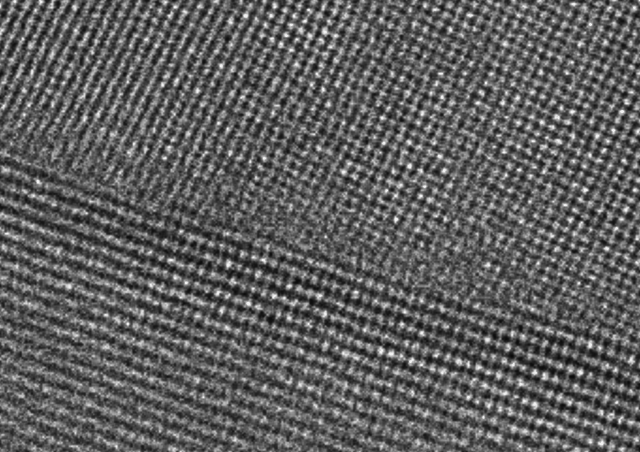
Give the GLSL for this pattern, as a WebGL 1 fragment shader.

```glsl
precision highp float;

// Two crystal grains at atomic resolution, meeting along a sloping boundary.
// Each grain is a pair of crossed cosine fringes with wobble and uneven dots;
// soft speckle is added and a gentle tone curve lifts the highlights.

uniform vec2 u_resolution;

const float TAU = 6.2831853;

float hash(vec2 p) {
  return fract(sin(dot(p, vec2(127.1, 311.7))) * 43758.5453);
}

// Smooth value noise in the range -1 to 1
float noise(vec2 p) {
  vec2 i = floor(p);
  vec2 f = fract(p);
  f = f * f * (3.0 - 2.0 * f);
  float low = mix(hash(i), hash(i + vec2(1.0, 0.0)), f.x);
  float high = mix(hash(i + vec2(0.0, 1.0)), hash(i + vec2(1.0, 1.0)), f.x);
  return 2.0 * mix(low, high, f.y) - 1.0;
}

float bell(float x, float width) {
  float t = x / width;
  return exp(-t * t);
}

// Crossed fringes: repeats and strength are given per axis of the turned frame
float lattice(vec2 p, float angle, vec2 repeats, vec2 strength, float seed) {
  float c = cos(angle);
  float s = sin(angle);
  vec2 q = vec2(c * p.x + s * p.y, c * p.y - s * p.x);
  vec2 wobble = vec2(noise(p * 14.0 + seed), noise(p * 14.0 + seed + 37.0));
  vec2 phase = q * repeats + 0.08 * wobble;
  vec2 wave = cos(TAU * phase);

  // Each atom site gets its own brightness, fading out at the cell edges
  vec2 site = 0.5 + 0.5 * wave;
  float jitter = hash(floor(phase + 0.5) + seed) - 0.5;
  float dots = site.x * site.y;
  return dot(strength, wave) + 0.45 * jitter * dots
       + 0.6 * min(strength.x, strength.y) * (dots - 0.25);
}

// Signed height above the grain boundary
float boundaryHeight(vec2 p) {
  float line = 0.475 - 0.36 * p.x + 0.055 * p.x * p.x;
  return p.y - line + 0.008 * noise(p * 9.0);
}

// Steep stripes on the left that break into dots toward the right
float upperGrain(vec2 p, float height) {
  float dotted = smoothstep(0.15, 0.7, p.x + 0.08 * noise(p * 5.0));
  vec2 strength = mix(vec2(0.55, 0.12), vec2(0.36, 0.33), dotted);
  float fade = 1.0 - 0.42 * bell(height - 0.03, 0.05);
  fade *= 1.0 - 0.3 * bell(length(p - vec2(0.76, 0.36)), 0.15);
  fade *= 1.0 + 0.2 * noise(p * 8.0 + 5.0);
  return lattice(p, radians(-25.5), vec2(57.0, 59.0), strength * fade, 3.0);
}

// Shallow rows, beaded near the boundary and streaky in the lower left
float lowerGrain(vec2 p, float height) {
  float depth = smoothstep(0.06, 0.32, -height);
  float beaded = smoothstep(0.0, 0.45, p.x + 0.1 * noise(p * 6.0));
  vec2 strength = vec2(mix(0.10, 0.31, beaded) * (1.0 - 0.55 * depth),
                       mix(0.52, 0.36, depth));
  strength *= 1.0 + 0.2 * noise(p * 8.0 + 19.0);
  return lattice(p, radians(-19.5), vec2(59.0, 43.0), strength, 11.0);
}

float speckle(vec2 p) {
  return 0.56 * noise(p * 220.0) + 0.34 * noise(p * 340.0 + 71.0);
}

// Slightly convex curve around a middle grey
float tone(float signal) {
  return 0.36 * (1.0 + signal + 0.28 * signal * signal);
}

void main() {
  vec2 p = gl_FragCoord.xy / u_resolution.x;
  float height = boundaryHeight(p);

  // Blend the grains across a narrow disordered band
  float inUpper = smoothstep(-0.03, 0.03, height);
  float signal = mix(lowerGrain(p, height), upperGrain(p, height), inUpper);

  // Broad shading, with a darker strip just under the boundary
  signal += 0.05 * noise(p * 6.0 + 43.0) - 0.15 * bell(height + 0.055, 0.055);
  signal += speckle(p);

  float grey = clamp(tone(0.92 * signal), 0.03, 0.95);
  gl_FragColor = vec4(vec3(grey), 1.0);
}
```
